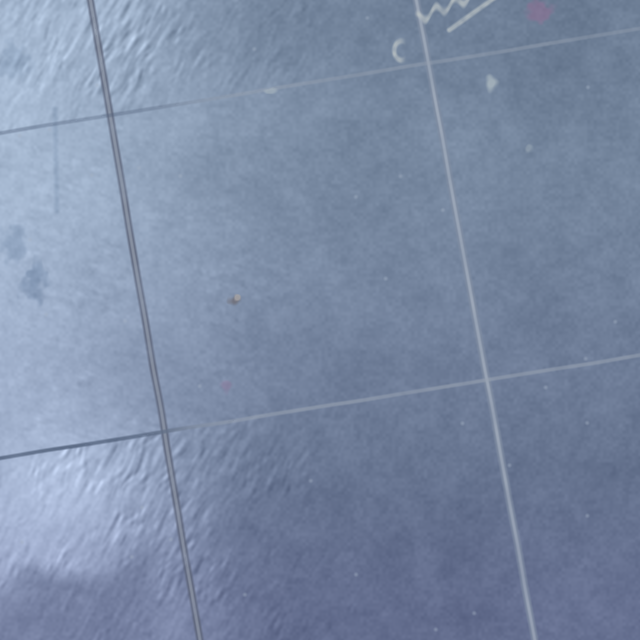
Write a three.js fragment shader that draws this texture.

```glsl
// Blue-grey slate floor tiles seen at a slight angle under window glare.
// A skewed grid gives the joints; stretched noise, embossed per tile row,
// gives the cleft relief, with grain, specks and chalk scuffs on top.
varying vec2 vUv;

float hash(vec2 p) {
  vec3 q = fract(vec3(p.xyx) * 0.1031);
  q += dot(q, q.yzx + 33.33);
  return fract((q.x + q.y) * q.z);
}

float noise(vec2 p) {
  vec2 i = floor(p), f = fract(p);
  f = f * f * (3.0 - 2.0 * f);
  return mix(mix(hash(i), hash(i + vec2(1.0, 0.0)), f.x),
             mix(hash(i + vec2(0.0, 1.0)), hash(i + vec2(1.0, 1.0)), f.x), f.y);
}

float fbm(vec2 p) {
  float sum = 0.0, amp = 0.5;
  for (int i = 0; i < 4; i++) {
    sum += amp * noise(p);
    p = mat2(1.6, 1.2, -1.2, 1.6) * p + 17.3;
    amp *= 0.5;
  }
  return sum;
}

// Cleft height: fine short ridges run along the given angle
float cleft(vec2 p, float angle) {
  float c = cos(angle), s = sin(angle);
  p += 0.009 * vec2(noise(p * 30.0), noise(p * 30.0 + 40.0));
  vec2 q = vec2(c * p.x + s * p.y, c * p.y - s * p.x) + 3.0;
  return 0.55 * noise(q * vec2(30.0, 88.0)) + 0.45 * noise(q * vec2(66.0, 150.0));
}

float segment(vec2 p, vec2 a, vec2 b) {
  vec2 d = b - a;
  return length(p - a - d * clamp(dot(p - a, d) / dot(d, d), 0.0, 1.0));
}

// Soft spot with a ragged outline
float spot(vec2 p, vec2 center, vec2 radius) {
  float ragged = 0.8 * (noise(p * 110.0) - 0.5);
  return 1.0 - smoothstep(0.35, 1.15, length((p - center) / radius) + ragged);
}

void main() {
  vec2 p = vUv;

  // Tile coordinates: joints lie on whole numbers
  vec2 size = vec2(0.5235 - 0.014 * p.y, 0.508 + 0.002 * p.x);
  vec2 grid = vec2(p.x - 0.3125 + 0.171 * p.y, p.y - 0.284 - 0.161 * p.x) / size;
  vec2 tile = floor(grid);
  vec2 nearest = floor(grid + 0.5);
  vec2 offset = (grid - nearest) * size;

  // Window glare from the left, strongest low down, with a shadowed corner
  float cloud = fbm(p * 7.0);
  vec2 hot = (p - vec2(0.11, 0.22)) / vec2(0.14, 0.11);
  float glare = 0.64 * exp(-pow(p.x / 0.34, 2.0)) + 0.23 * smoothstep(0.1, 0.75, p.y);
  glare += 0.32 * exp(-dot(hot, hot)) + 0.22 * (cloud - 0.47);
  glare -= 0.12 * smoothstep(0.2, 0.4, p.x) * smoothstep(0.75, 1.0, p.y);
  glare -= 0.13 * smoothstep(0.22, 0.4, p.x) * smoothstep(0.4, 0.2, p.y) * smoothstep(0.8, 0.4, p.x);
  float shadowTop = 0.07 + 0.3 * p.x + 0.12 * (cloud - 0.5);
  float shadow = smoothstep(0.035, -0.03, p.y - shadowTop) * smoothstep(0.29, 0.2, p.x);
  glare = mix(glare, 0.15, 0.9 * shadow);
  vec3 color = mix(vec3(0.39, 0.445, 0.55), vec3(0.69, 0.755, 0.865), clamp(glare, -0.1, 1.0));
  color += vec3(0.005, -0.01, 0.012) * smoothstep(0.35, 0.0, p.y);
  color += vec3(0.0, 0.01, -0.004) * smoothstep(0.3, 0.8, p.y);

  // Embossed cleft relief, visible where light grazes the surface
  float angle = tile.y == 0.0 ? -0.7 : 1.08;
  vec2 shift = vec2(-0.0024, 0.0024);
  float relief = cleft(p + tile * 3.7, angle) - cleft(p + shift + tile * 3.7, angle);
  float grazing = smoothstep(0.6, 0.22, p.x) * (0.6 + 0.4 * smoothstep(0.0, 0.15, p.x));
  grazing *= 0.3 + 0.7 * smoothstep(0.38, 0.58, fbm(p * 11.0 + 9.0));
  grazing *= mix(1.0, 0.35, shadow) * (tile.y == 0.0 ? 0.72 : 1.05);
  color += vec3(0.33, 0.34, 0.35) * relief * (grazing + 0.07);

  // Fine grain and faint mottling
  float grain = noise(p * 200.0) + 0.9 * noise(p * vec2(95.0, 120.0) + 31.0) - 0.95;
  color += 0.029 * grain + 0.055 * (fbm(p * 30.0) - 0.47);

  // Dark stains and a thin drip on the glossy side
  float stain = spot(p, vec2(0.052, 0.557), vec2(0.022, 0.034)) + 0.7 * spot(p, vec2(0.022, 0.62), vec2(0.022, 0.038));
  stain += 0.5 * spot(p, vec2(0.02, 0.905), vec2(0.035, 0.03));
  stain += 0.5 * smoothstep(0.007, 0.0, segment(p, vec2(0.086, 0.83), vec2(0.089, 0.67)));
  color -= vec3(0.11, 0.1, 0.09) * stain;

  // Vertical joints: dark-edged at the left, softly pale at the right
  float wobble = 0.0016 * (noise(p * 14.0) - 0.5);
  float across = offset.x + wobble;
  float groove = smoothstep(0.008, 0.003, abs(across));
  float core = smoothstep(0.0042, 0.0005, abs(across));
  float wear = 0.75 + 0.25 * noise(p * 40.0);
  vec3 darkJoint = mix(vec3(0.36, 0.39, 0.47), vec3(0.52, 0.55, 0.61), core);
  vec3 paleJoint = mix(vec3(0.5, 0.55, 0.63), vec3(0.63, 0.67, 0.73), core);
  color = mix(color, nearest.x < 0.5 ? darkJoint : paleJoint, groove * wear * 0.9);

  // Horizontal joints: thin and faint, turning from dark to pale
  float pale = smoothstep(0.2, 0.38, p.x);
  float seam = smoothstep(0.005, 0.0008, abs(offset.y + wobble));
  float strength = nearest.y < 0.5 ? mix(0.9, 0.66, pale) : mix(0.45, 0.5, pale);
  color = mix(color, mix(vec3(0.32, 0.38, 0.48), vec3(0.59, 0.63, 0.69), pale), seam * strength * wear);

  // Scattered pale specks
  vec2 cell = floor(p * 17.0);
  vec2 jitter = 0.2 + 0.6 * vec2(hash(cell + 5.0), hash(cell + 71.0));
  float speck = step(0.9, hash(cell + 13.0)) * smoothstep(0.09, 0.0, length(fract(p * 17.0) - jitter));
  color = mix(color, vec3(0.64, 0.69, 0.76), 0.45 * speck);

  // Chips, grit and pink smudges
  float chip = spot(p, vec2(0.768, 0.869), vec2(0.01, 0.013)) + 0.5 * spot(p, vec2(0.825, 0.766), vec2(0.008));
  chip += 0.7 * spot(p, vec2(0.421, 0.858), vec2(0.012, 0.005));
  color = mix(color, vec3(0.67, 0.72, 0.75), 0.8 * min(chip, 1.0));
  color = mix(color, vec3(0.41, 0.39, 0.41), 0.65 * spot(p, vec2(0.367, 0.531), vec2(0.01)));
  color = mix(color, vec3(0.69, 0.68, 0.68), 0.7 * spot(p, vec2(0.37, 0.535), vec2(0.007)));
  float pink = 0.4 * spot(p, vec2(0.843, 0.985), vec2(0.022, 0.026)) + 0.25 * spot(p, vec2(0.354, 0.397), vec2(0.011));
  color = mix(color, vec3(0.62, 0.42, 0.58), pink);

  // Chalk scuffs: one straight stroke, one wavy, one short hook
  float chalk = smoothstep(0.006, 0.001, segment(p, vec2(0.702, 0.953), vec2(0.775, 1.005)));
  vec2 wavy = p + vec2(0.0, 0.007 * sin(p.x * 210.0));
  chalk += smoothstep(0.009, 0.001, segment(wavy, vec2(0.655, 0.972), vec2(0.735, 1.005)));
  float hook = abs(length((p - vec2(0.628, 0.921)) / vec2(0.8, 1.0)) - 0.015);
  chalk += smoothstep(0.007, 0.001, hook) * smoothstep(0.636, 0.624, p.x);
  color = mix(color, vec3(0.72, 0.75, 0.76), min(chalk, 1.0) * (0.45 + 0.45 * noise(p * 130.0)));

  gl_FragColor = vec4(clamp(color, 0.0, 1.0), 1.0);
}
```
